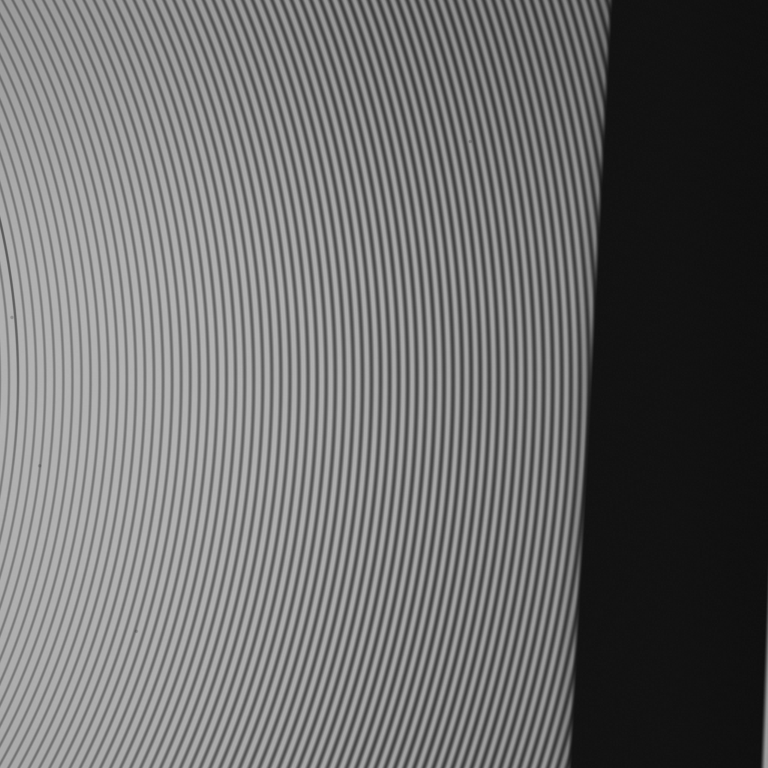
Write a Shadertoy shader that draws this pattern.

```glsl
float hash(vec2 cell) {
    return fract(sin(dot(cell, vec2(127.1, 311.7))) * 4375.85);
}

// Sparse dust: one small dot in a few of the grid cells
float dust(vec2 p) {
    vec2 cell = floor(p * 14.0);
    vec2 spot = 0.2 + 0.6 * vec2(hash(cell + 3.7), hash(cell + 9.2));
    float present = step(0.95, hash(cell));
    return present * (1.0 - smoothstep(0.015, 0.045, length(fract(p * 14.0) - spot)));
}

// Dark concentric grooves that widen and deepen to the right
float grooves(float radius, float across) {
    float offset = abs(fract((radius - 0.9235) / 0.0118 + 0.5) - 0.5);
    float width = mix(0.24, 0.46, across);
    float depth = mix(0.3, 0.6, across);
    return 1.0 - depth * (1.0 - smoothstep(0.0, width, offset));
}

void mainImage(out vec4 fragColor, in vec2 fragCoord) {
    vec2 p = fragCoord / iResolution.xy;
    float pixel = 1.0 / iResolution.y;
    float radius = length(p - vec2(-0.9, 0.505));

    // Lit disc with a broad soft glow on the left
    vec2 glow = (p - vec2(0.16, 0.47)) * vec2(0.95, 0.7);
    float disc = 0.7 - 0.27 * dot(glow, glow);
    disc -= 0.05 * smoothstep(0.6, 1.0, p.y);

    float across = smoothstep(-0.05, 0.66, p.x + 0.18 * abs(p.y - 0.45));
    disc *= grooves(radius, across);

    // Innermost scratch and dust
    float scratch = 1.0 - smoothstep(0.0006, 0.0024, abs(radius - 0.9235));
    disc *= 1.0 - 0.25 * scratch * smoothstep(0.3, 0.65, p.y);
    disc *= 1.0 - 0.2 * dust(p);

    // Slanted rim in front of the black field
    float rim = p.x - mix(0.741, 0.795, p.y);
    disc *= 1.0 - 0.15 * smoothstep(-0.03, 0.0, rim);
    float field = 0.07 - 0.008 * smoothstep(0.86, 1.0, p.x);
    float soft = max(0.004, pixel);
    float shade = mix(disc, field, smoothstep(-soft, soft, rim));

    // Pale sliver in the lower right corner
    float sliver = p.x - 0.993 - 0.036 * p.y;
    shade = mix(shade, 0.62, smoothstep(-soft, soft, sliver));

    // Fine grain
    shade += 0.008 * (hash(floor(p * 512.0)) - 0.5);
    fragColor = vec4(vec3(shade), 1.0);
}
```
